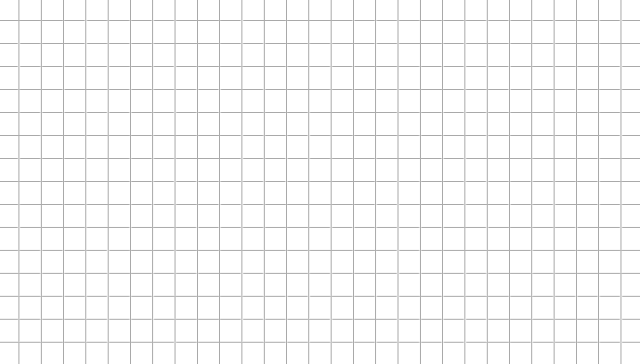
Give the GLSL for this pattern, as a Shadertoy shader.

```glsl
// Thin grey graph-paper grid on white: 28 upright and 15 level rules.
// Each rule is the distance to the nearest grid line, box-filtered over a pixel,
// and the level rules fade a little, by a random amount, beside each crossing.

float hash(vec2 p) {
    return fract(sin(dot(p, vec2(127.1, 311.7))) * 43758.5);
}

// Share of a pixel covered by a line of the given width at distance dist
vec2 lineCoverage(vec2 dist, float width, float pixel) {
    return clamp(0.5 * (width + pixel) - dist, 0.0, min(width, pixel)) / pixel;
}

void mainImage(out vec4 fragColor, in vec2 fragCoord) {
    // One unit is the canvas width
    float pixel = 1.0 / iResolution.x;
    vec2 p = fragCoord * pixel;

    // Nearest crossing and the distance to its two rules
    vec2 period = vec2(0.03484, 0.0359);
    vec2 grid = (p - vec2(0.0296, 0.0341)) / period;
    vec2 crossing = floor(grid + 0.5);
    vec2 dist = abs(grid - crossing) * period;

    // x holds the upright rule, y the level one
    vec2 ink = lineCoverage(dist, 0.001, pixel);

    // Worn notch in the level rule on both sides of the crossing
    float notch = 1.0 - smoothstep(0.001, 0.0035, dist.x);
    ink.y *= 1.0 - 0.6 * hash(crossing) * notch;

    vec3 color = mix(vec3(1.0), vec3(0.47), max(ink.x, ink.y));
    fragColor = vec4(color, 1.0);
}
```
